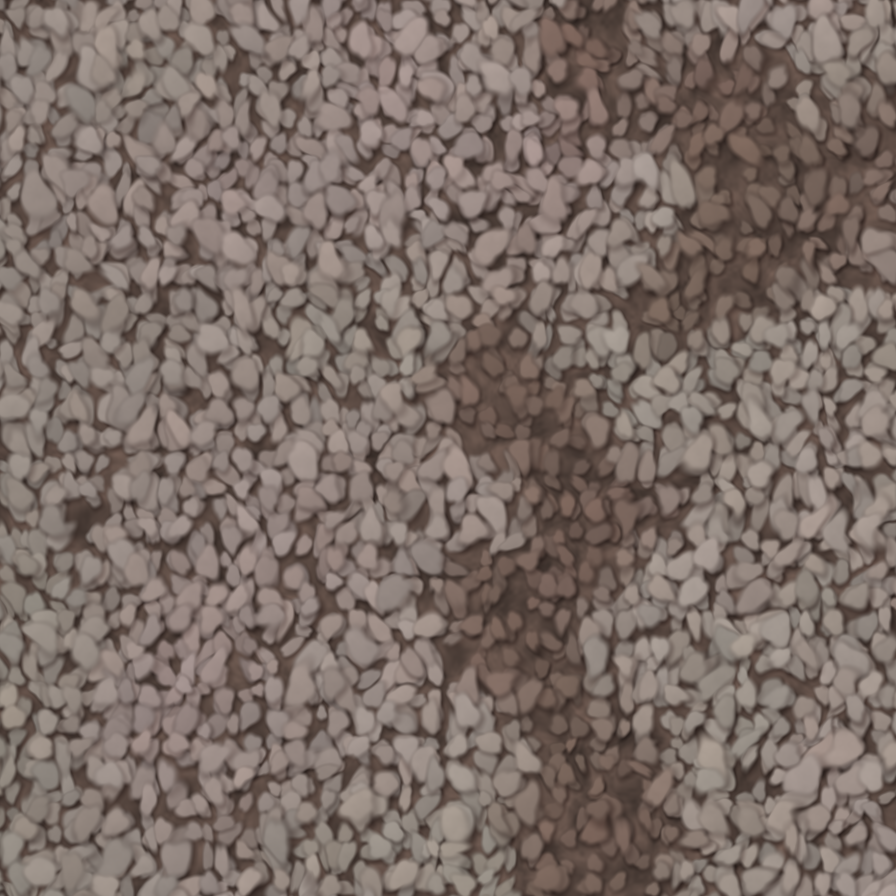
Reproduce this texture procedurally as a three.js fragment shader.

```glsl
varying vec2 vUv;

const vec3 STONE = vec3(0.618, 0.567, 0.539);
const vec3 SOIL = vec3(0.30, 0.245, 0.22);
const vec3 CREVICE = vec3(0.40, 0.34, 0.32);
const vec3 EARTH_TINT = vec3(0.77, 0.69, 0.66);
const vec2 LIGHT = vec2(-0.6, 0.8);

// Sine-free hash
vec3 hash3(vec2 p) {
  vec3 h = fract(p.xyx * vec3(0.1031, 0.1030, 0.0973));
  h += dot(h, h.yxz + 33.33);
  return fract((h.xxy + h.yzz) * h.zyx);
}

float valueNoise(vec2 p) {
  vec2 i = floor(p);
  vec2 f = fract(p);
  f = f * f * (3.0 - 2.0 * f);
  float low = mix(hash3(i).x, hash3(i + vec2(1.0, 0.0)).x, f.x);
  float high = mix(hash3(i + vec2(0.0, 1.0)).x, hash3(i + 1.0).x, f.x);
  return mix(low, high, f.y);
}

float fbm(vec2 p) {
  return 0.55 * valueNoise(p) + 0.3 * valueNoise(p * 2.1 + 7.3)
       + 0.15 * valueNoise(p * 4.3 + 19.7);
}

float segmentDistance(vec2 p, vec2 a, vec2 b) {
  vec2 ab = b - a;
  return length(p - a - ab * clamp(dot(p - a, ab) / dot(ab, ab), 0.0, 1.0));
}

// Thinly covered earth along two ragged bands, 0 to 1
float barePatch(vec2 uv) {
  float lower = segmentDistance(uv, vec2(0.56, 0.56), vec2(0.66, 0.38));
  lower = min(lower, segmentDistance(uv, vec2(0.58, 0.32), vec2(0.66, 0.02)));
  float upper = segmentDistance(uv, vec2(0.80, 0.68), vec2(0.97, 0.84));
  upper = min(upper, segmentDistance(uv, vec2(0.68, 0.93), vec2(0.86, 0.83)));
  float band = 1.0 - smoothstep(0.0, 0.15, min(lower, upper));
  return smoothstep(0.6, 1.15, band * 0.6 + fbm(uv * 11.0 + 3.0));
}

// Signed distance to a tilted, lumpy pebble
float pebble(vec2 p, float angle, vec2 radii, float phase) {
  float c = cos(angle);
  float s = sin(angle);
  vec2 q = vec2(c * p.x + s * p.y, c * p.y - s * p.x) / radii;
  float a = atan(q.y, q.x + 0.00001);
  float outline = 1.0 + 0.09 * cos(3.0 * a + phase) + 0.04 * cos(5.0 * a - 2.0 * phase);
  return (length(q) - outline) * radii.x;
}

vec3 stoneColor(vec2 center, float shade, float tint, float bare) {
  float drift = fbm(center * 5.0 + 31.0) - 0.5;
  vec3 color = STONE * mix(0.91, 1.05, shade);
  color += vec3(0.022, -0.008, 0.01) * drift * 2.0;
  color += vec3(0.014, -0.003, -0.012) * (tint - 0.5);
  color *= mix(0.97, 1.01, smoothstep(0.0, 0.6, center.x));
  return color * mix(vec3(1.0), EARTH_TINT, bare);
}

// Lays one grid of scattered pebbles, with their shadows, over the ground
vec3 addPebbles(vec3 ground, vec2 uv, float cells, float seed, float keep, float level) {
  vec2 p = uv * cells + seed;
  vec2 cell = floor(p);
  for (int y = -1; y <= 1; y++) {
    for (int x = -1; x <= 1; x++) {
      vec2 id = cell + vec2(float(x), float(-y));
      vec3 place = hash3(id + seed);
      vec3 form = hash3(id + seed + 71.0);
      vec3 look = hash3(id + seed + 143.0);
      vec2 center = id + 0.5 + (place.xy - 0.5) * 0.7;
      vec2 spot = (center - seed) / cells;
      float bare = barePatch(spot);
      if (place.z > keep - 0.25 * bare) continue;

      float size = mix(0.27, 0.41, form.x) * (1.0 - 0.12 * bare);
      float stretch = mix(1.15, 1.9, form.y * form.y);
      float lean = (form.z - 0.5) * 1.7 + 0.4 * (spot.y - 0.5);
      vec2 offset = p - center;
      vec2 radii = vec2(size, size * stretch);
      float phase = look.z * 6.283;
      float edge = pebble(offset, lean, radii, phase);
      float shadowEdge = pebble(offset + LIGHT * 0.11, lean, radii, phase);

      // Shadows vary in depth, so some neighbours run together
      float depth = mix(0.4, 1.0, place.x) * mix(0.8, 1.0, spot.x);
      float shadow = 1.0 - smoothstep(-0.08, 0.17, shadowEdge);
      ground *= mix(vec3(1.0), CREVICE / STONE, shadow * depth);
      vec3 face = stoneColor(spot, look.x, look.y, bare) * level;
      face *= 1.0 + 0.07 * dot(offset, LIGHT);
      face *= 1.0 - 0.08 * smoothstep(-0.15, 0.04, edge);
      ground = mix(ground, face, 1.0 - smoothstep(-0.10, 0.09, edge));
    }
  }
  return ground;
}

void main() {
  // Gentle warp makes the outlines irregular
  vec2 warp = vec2(valueNoise(vUv * 32.0), valueNoise(vUv * 32.0 + 53.0)) - 0.5;
  vec2 uv = vUv + warp * 0.014;

  // Soil, then smaller buried stones, then the larger ones on top
  vec3 color = SOIL * mix(0.7, 1.6, fbm(uv * 45.0));
  color = addPebbles(color, uv, 38.0, 17.0, 1.0, 0.93);
  color = addPebbles(color, uv, 34.0, 211.0, 0.95, 0.99);
  color = addPebbles(color, uv, 28.0, 405.0, 0.72, 1.02);

  // Faint mottling
  color *= 0.97 + 0.06 * fbm(vUv * 70.0);
  gl_FragColor = vec4(color, 1.0);
}
```
